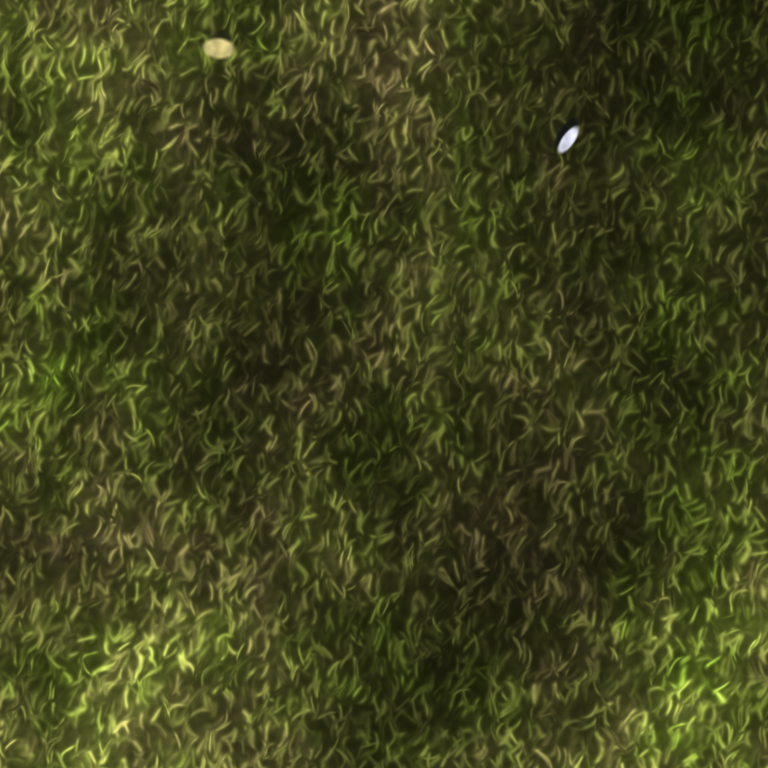
A WebGL 2 fragment shader for this texture:

```glsl
#version 300 es
precision highp float;
// Worn lawn of short tangled blades under dappled shade, with two bits of litter.

uniform vec2 u_resolution;
out vec4 fragColor;

#define BLADE_CELLS 46.0
#define BLADE_LAYERS 3
#define BLADE_WIDTH 0.15
#define BLADE_LEAN 0.25
#define BLADE_SPREAD 1.25
#define BLADE_CONTRAST 1.05
#define GAP_TONE -0.46
#define EXPOSURE 0.265
#define SUN_GAIN 0.6
#define SHADE_NOISE 0.65
#define FRESH_COLOR vec3(0.87, 1.03, 0.37)
#define DRY_COLOR vec3(1.05, 0.99, 0.59)

vec4 hash4(vec2 cell) {
    vec4 h = fract(cell.xyxy * vec4(0.1031, 0.1030, 0.0973, 0.1099));
    h += dot(h, h.wzxy + 33.33);
    return fract((h.xxyz + h.yzzw) * h.zywx);
}

float gradientDot(vec2 cell, vec2 offset) {
    float angle = 6.28318 * hash4(cell).x;
    return dot(vec2(cos(angle), sin(angle)), offset);
}

float gradientNoise(vec2 p) {
    vec2 cell = floor(p), f = fract(p);
    vec2 s = f * f * f * (f * (f * 6.0 - 15.0) + 10.0);
    vec2 e = vec2(1.0, 0.0);
    float low = mix(gradientDot(cell, f), gradientDot(cell + e, f - e), s.x);
    float high = mix(gradientDot(cell + e.yx, f - e.yx), gradientDot(cell + 1.0, f - 1.0), s.x);
    return mix(low, high, s.y);
}

mat2 rotation(float angle) {
    float c = cos(angle), s = sin(angle);
    return mat2(c, s, -s, c);
}

// Overlapping curved blades: x is log brightness, y is dryness
vec2 bladeField(vec2 p) {
    vec2 field = vec2(GAP_TONE, 0.0);
    for (int layer = 0; layer < BLADE_LAYERS; layer++) {
        float depth = float(layer);
        vec2 grid = rotation(0.6 * depth) * p * BLADE_CELLS + 71.0 * (depth + 1.0);
        vec2 home = floor(grid);
        for (int j = -1; j <= 1; j++) {
            for (int i = -1; i <= 1; i++) {
                vec2 cell = home + vec2(i, j);
                vec4 h = hash4(cell);
                vec4 k = hash4(cell + 157.0);
                float angle = BLADE_LEAN + BLADE_SPREAD * (h.z + k.x - 1.0);
                vec2 q = rotation(angle - 0.6 * depth) * (grid - cell - h.xy);
                q.x += (k.y - 0.5) * 0.9 * q.y * q.y;
                float across = q.x / (BLADE_WIDTH * mix(0.75, 1.25, k.z));
                float mask = exp(-across * across) * (1.0 - smoothstep(0.3, 0.8, abs(q.y)));
                float tone = (h.w - 0.42) * BLADE_CONTRAST + 0.1 * clamp(across, -1.0, 1.0);
                field = mix(field, vec2(tone, k.w - 0.5), mask);
            }
        }
    }
    return field;
}

// Sun reaches the borders, except the upper right; clouds of shade break it up
float sunlight(vec2 p) {
    float border = smoothstep(0.28, 0.68, length(p - vec2(0.58, 0.52)));
    border *= 1.0 - smoothstep(1.4, 1.65, p.x + p.y);
    float clouds = gradientNoise(p * 3.2 + 4.7) + 0.65 * gradientNoise(p * 8.0 + 21.3);
    return -0.17 + SUN_GAIN * border + SHADE_NOISE * clouds;
}

float ovalMask(vec2 q, vec2 radius) {
    return 1.0 - smoothstep(-0.25, 0.25, length(q / radius) - 1.0);
}

// A pale leaf and a white chip, each with a small shadow
vec3 addLitter(vec3 color, vec2 p) {
    for (int i = 0; i < 2; i++) {
        float kind = float(i);
        vec2 q = p - mix(vec2(0.285, 0.937), vec2(0.74, 0.818), kind);
        mat2 turn = rotation(mix(0.1, -0.95, kind));
        vec2 radius = mix(vec2(0.02, 0.013), vec2(0.02, 0.008), kind);
        float shadow = ovalMask(turn * (q - vec2(-0.002, 0.009)), radius * 1.15);
        color = mix(color, vec3(0.07, 0.08, 0.08), shadow * mix(0.25, 0.85, kind));
        vec3 body = mix(vec3(0.82, 0.76, 0.5), vec3(0.85, 0.86, 0.93), kind);
        body *= 1.0 + 0.25 * gradientNoise(q * 90.0 + 5.0);
        color = mix(color, body, ovalMask(turn * q, radius));
    }
    return color;
}

void main() {
    vec2 p = gl_FragCoord.xy / u_resolution.y;
    vec2 bend = vec2(gradientNoise(p * 30.0), gradientNoise(p * 30.0 + 9.4));
    vec2 blades = bladeField(p + 0.008 * bend);

    // Brightness varies by ratio: sun, blades, then soft mottling
    float mottle = 0.3 * gradientNoise(p * 24.0 + 3.1) + 0.22 * gradientNoise(p * 85.0);
    float value = EXPOSURE * exp(sunlight(p) + blades.x + mottle);

    // Fresh and dry patches
    float dryness = 0.56 + 0.75 * gradientNoise(p * 5.0 + 13.0);
    dryness += 0.5 * gradientNoise(p * 19.0 + 40.0) + 0.4 * blades.y;
    vec3 color = value * mix(FRESH_COLOR, DRY_COLOR, clamp(dryness, -0.1, 1.15));
    color.b -= 0.012;

    fragColor = vec4(clamp(addLitter(color, p), 0.0, 1.0), 1.0);
}
```
